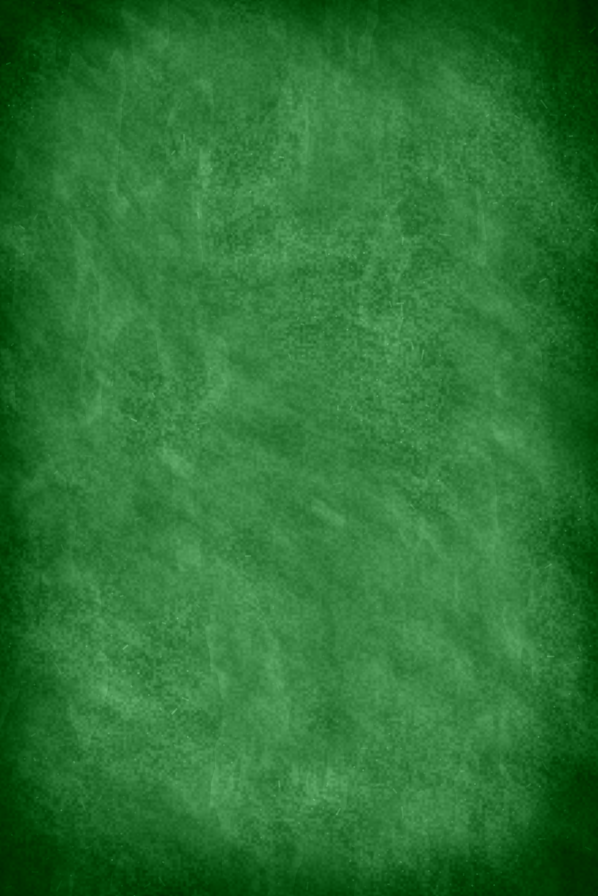
Give the GLSL for this texture, as a Shadertoy shader.

```glsl
// Green chalkboard with wiped chalk smears, fine grain, specks and dark edges.

// Tone is the green level, from which red and blue follow.
const float EDGE_TONE = 0.165;
const float CENTRE_TONE = 0.525;
const float RED_START = 0.292;
const float BLUE_START = 0.256;
const float RAMP_SOFTNESS = 0.001;

// Lengths are fractions of the canvas height.
const float CORNER_RADIUS = 0.22;
const float EDGE_FALLOFF = 32.0;
const float EDGE_SHIFT = 0.70;
const float EDGE_WOBBLE = 0.06;

const float WIPE_ANGLE = -0.62;
const float WIPE_BEND = 0.09;
const float CLOUD_AMOUNT = 0.09;
const float BLOTCH_AMOUNT = 0.15;
const float WIPE_AMOUNT = 0.12;
const float VERTICAL_AMOUNT = 0.10;
const float SMEAR_AMOUNT = 0.045;
const float GRAIN_AMOUNT = 0.145;
const float SPECK_AMOUNT = 0.15;
const float SPECK_WIDTH = 0.0008;

// Integer hash: two values in 0..1 for a lattice cell.
vec2 hash2(vec2 cell) {
    uvec2 v = uvec2(ivec2(cell)) * 1664525u + 1013904223u;
    v.x += v.y * 1664525u;
    v.y += v.x * 1664525u;
    v ^= v >> 16u;
    v.x += v.y * 1664525u;
    v.y += v.x * 1664525u;
    v ^= v >> 16u;
    return vec2(v >> 8u) / 16777216.0;
}

float noise(vec2 p) {
    vec2 i = floor(p), f = p - i;
    f = f * f * (3.0 - 2.0 * f);
    float low = mix(hash2(i).x, hash2(i + vec2(1, 0)).x, f.x);
    float high = mix(hash2(i + vec2(0, 1)).x, hash2(i + vec2(1, 1)).x, f.x);
    return mix(low, high, f.y);
}

float fbm(vec2 p) {
    float sum = 0.0, weight = 0.5;
    for (int i = 0; i < 4; i++) {
        sum += weight * noise(p);
        p = mat2(1.6, 1.2, -1.2, 1.6) * p + 17.3;
        weight *= 0.5;
    }
    return sum / 0.9375;
}

// Streaks keep their long axis, so the octaves are not rotated.
float streaks(vec2 p) {
    return 0.45 * noise(p) + 0.3 * noise(p * 2.1 + 31.0) + 0.25 * noise(p * 4.3 + 67.0);
}

vec2 rotate(vec2 p, float angle) {
    float c = cos(angle), s = sin(angle);
    return vec2(c * p.x + s * p.y, c * p.y - s * p.x);
}

// Signed distance to the rounded border, negative inside.
float borderDistance(vec2 p, vec2 halfSize) {
    vec2 q = abs(p) - halfSize + CORNER_RADIUS;
    return length(max(q, 0.0)) + min(max(q.x, q.y), 0.0) - CORNER_RADIUS;
}

// One dot or short scratch per chosen cell.
float specks(vec2 p, float cells, float share, float pixel) {
    vec2 cell = floor(p * cells);
    vec2 place = hash2(cell + 101.0), kind = hash2(cell + 503.0);
    vec2 look = hash2(cell + 907.0);
    vec2 local = (fract(p * cells) - mix(vec2(0.3), vec2(0.7), place)) / cells;
    local = rotate(local, kind.x * 3.14159);
    float halfLength = 0.25 * pow(look.x, 6.0) / cells;
    local.x -= clamp(local.x, -halfLength, halfLength);
    float mark = 1.0 - smoothstep(0.0, SPECK_WIDTH + pixel, length(local));
    return mark * step(kind.y, share) * mix(0.25, 1.0, look.y * look.y);
}

// Smooth version of max(x, 0).
float softRamp(float x) {
    return 0.5 * (x + sqrt(x * x + RAMP_SOFTNESS));
}

void mainImage(out vec4 fragColor, in vec2 fragCoord) {
    vec2 p = fragCoord / iResolution.y;
    vec2 halfSize = 0.5 * iResolution.xy / iResolution.y;
    float pixel = 1.0 / iResolution.y;

    // Wiping motion: bent diagonal strokes and straighter vertical ones.
    vec2 bend = vec2(noise(p * 4.0 + 5.0), noise(p * 4.0 + 43.0)) - 0.5;
    vec2 along = rotate(p + WIPE_BEND * bend, WIPE_ANGLE);
    vec2 upright = p + 0.03 * bend;
    float wipe = streaks(along * vec2(10.0, 55.0) + 11.0) - 0.5;
    float vertical = streaks(upright * vec2(55.0, 7.0) + 71.0) - 0.5;
    float wipeMask = smoothstep(0.3, 0.7, noise(p * 6.0 + 23.0));

    // Chalk dust at several sizes, with grain that thins to bare board.
    float cloud = fbm(along * vec2(5.0, 8.0) + 3.0) - 0.5;
    float blotch = fbm(along * vec2(22.0, 32.0) + 57.0) - 0.5;
    float dust = smoothstep(0.35, 0.65, fbm(p * 11.0 + 83.0));
    float grain = 0.7 * noise(p * 330.0) + 0.3 * noise(along * vec2(130.0, 230.0)) - 0.5;

    // Isolated smears with a firm rim on one side.
    float ridge = fbm(upright * vec2(19.0, 7.0) + 131.0);
    float smear = smoothstep(0.55, 0.58, ridge) * (1.0 - smoothstep(0.58, 0.72, ridge));

    float detail = CLOUD_AMOUNT * cloud + BLOTCH_AMOUNT * blotch
        + WIPE_AMOUNT * wipe * mix(0.25, 1.0, wipeMask)
        + VERTICAL_AMOUNT * vertical * mix(0.8, 0.1, wipeMask)
        + SMEAR_AMOUNT * (smear - 0.15) * (0.5 + 2.0 * max(wipe + 0.2, 0.0))
        + GRAIN_AMOUNT * grain * mix(0.7, 1.25, dust);
    float marks = specks(p, 37.0, 0.35, pixel) + specks(p + 3.7, 71.0, 0.35, pixel);

    // Uneven darkening toward the border.
    float border = borderDistance(p - halfSize, halfSize);
    border += EDGE_WOBBLE * (fbm(along * vec2(5.0, 14.0) + 29.0) - 0.5);
    float light = 1.0 / (1.0 + exp(EDGE_FALLOFF * border + EDGE_SHIFT));

    float tone = mix(EDGE_TONE, CENTRE_TONE, light) + detail * mix(0.5, 1.0, light);
    tone += SPECK_AMOUNT * marks * mix(0.3, 1.0, dust);

    vec3 colour = vec3(softRamp(tone - RED_START), tone, softRamp(tone - BLUE_START));
    fragColor = vec4(clamp(colour, 0.0, 1.0), 1.0);
}
```
